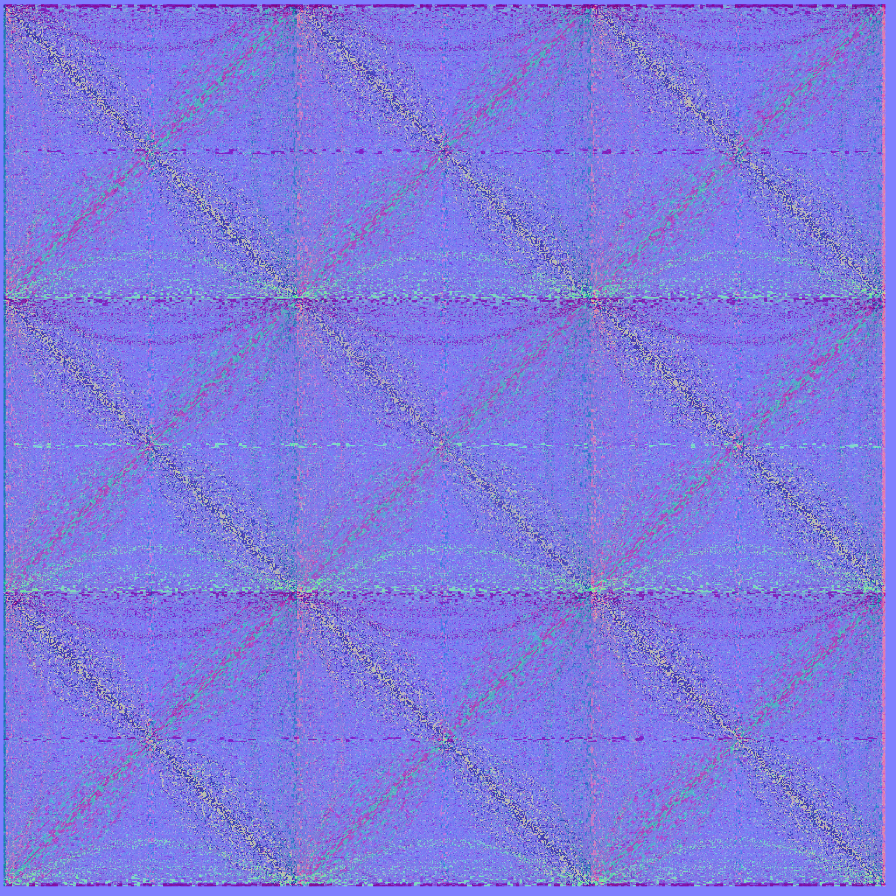
Reproduce this texture map procedurally as a Shadertoy shader.

```glsl
const float PI = 3.14159265;

float hash(vec2 p) {
    vec3 q = fract(vec3(p.xyx) * 0.1031);
    q += dot(q, q.yzx + 33.33);
    return fract((q.x + q.y) * q.z);
}

// Signed cell noise with softened cell borders
float grain(vec2 p) {
    vec2 i = floor(p - 0.5);
    vec2 f = smoothstep(0.2, 0.8, fract(p - 0.5));
    float low = mix(hash(i), hash(i + vec2(1, 0)), f.x);
    float high = mix(hash(i + vec2(0, 1)), hash(i + 1.0), f.x);
    return 2.0 * mix(low, high, f.y) - 1.0;
}

// Sparse positive and negative flecks; density is the covered share
float flecks(vec2 p, float density) {
    float g = grain(p);
    return sign(g) * smoothstep(0.82 - density, 1.18 - density, abs(g));
}

// Strands that pinch together at the tile centre and corners
float bundle(float across, float along) {
    float w = 0.03 + 0.1 * abs(sin(PI * along));
    float r = abs(across + 0.006 * sin(along * 37.0)) / w;
    float outer = (r - 1.2) / 0.18;
    return exp(-r * r * 1.8) * (0.7 + 0.3 * cos(r * 9.0))
         + 0.35 * exp(-outer * outer) + 0.15 * exp(-r * r * 0.3);
}

// Arc bowing away from a seam between two corners
float arch(float fromSeam, float t) {
    float bow = cos(PI * t);
    float outer = (fromSeam - 0.15 * bow) / 0.016;
    float inner = (fromSeam - 0.07 * bow) / 0.03;
    return exp(-outer * outer) + 0.6 * exp(-inner * inner);
}

void mainImage(out vec4 fragColor, in vec2 fragCoord) {
    vec2 uv = fragCoord / iResolution.xy;
    vec2 grid = (uv - vec2(0.004, 0.011)) / 0.328;
    vec2 tile = clamp(floor(grid), 0.0, 2.0);
    vec2 p = grid - tile - 0.5;
    vec2 cell = uv * 768.0;
    float strength = tile == vec2(1.0) ? 0.75 : 0.9 + 0.2 * hash(tile + 7.0);

    // Fine relief gathered in wavy patches
    float patches = 0.5 + 0.5 * sin(p.x * 25.0 + 3.0 * sin(p.y * 19.0))
                              * sin(p.y * 31.0 + 2.0 * sin(p.x * 23.0));
    patches *= 0.6 + 0.4 * sin(p.x * 67.0 + 4.0 * sin(p.y * 41.0));
    vec2 tilt = 0.1 * vec2(grain(cell + 31.0), grain(cell + 83.0)) - vec2(0.0, 0.03);
    tilt += vec2(0.2, 0.32) * vec2(flecks(cell + 140.0, 0.05 + 0.45 * patches),
                                   flecks(cell + 211.0, 0.05 + 0.5 * patches));

    // Falling diagonal: pale and navy flecks
    float rising = p.x - p.y;
    float falling = p.x + p.y;
    float fallBundle = bundle(falling, rising);
    tilt += vec2(0.63) * strength * flecks(cell + 317.0, 0.75 * fallBundle);

    // Rising diagonal: magenta and green streaks
    float riseBundle = bundle(rising, falling);
    vec2 slanted = vec2(0.25 * (cell.x + cell.y), 0.55 * (cell.x - cell.y) + 600.0);
    tilt += vec2(0.36, -0.42) * strength * flecks(slanted, 0.75 * riseBundle);

    // Seams and their arcs lean away from the tile border
    vec2 fromSeam = 0.5 - abs(p);
    vec2 lean = -sign(p);
    vec2 seam = exp(-fromSeam / 0.03);
    float rowFleck = flecks(cell * vec2(0.4, 0.75) + 409.0, 0.75 * seam.y);
    float columnFleck = flecks(cell * vec2(0.75, 0.4) + 503.0, 0.7 * seam.x);
    tilt.y += 0.98 * mix(rowFleck, abs(rowFleck) * lean.y, 0.32);
    tilt.x += 0.62 * mix(columnFleck, abs(columnFleck) * lean.x, 0.38);
    float rowArch = arch(fromSeam.y, p.x);
    float columnArch = arch(fromSeam.x, p.y);
    tilt.y += 0.65 * lean.y * abs(flecks(cell * vec2(0.7, 1.0) + 601.0, 0.4 * rowArch));
    tilt.x += 0.48 * lean.x * abs(flecks(cell * vec2(1.0, 0.7) + 701.0, 0.3 * columnArch));

    // Dashed middle lines
    float rowSign = tile.y == 1.0 ? 1.0 : -1.0;
    float middleRow = 1.0 - smoothstep(0.006, 0.011, abs(p.y));
    float middleColumn = 1.0 - smoothstep(0.008, 0.018, abs(p.x));
    float dash = flecks(cell * vec2(0.25, 0.75) + 809.0, 0.5 * middleRow);
    tilt.y += 1.0 * mix(dash, abs(dash) * rowSign, 0.4);
    tilt.x += 0.5 * flecks(cell * vec2(0.75, 0.5) + 907.0, 0.4 * middleColumn);

    // Sheet rim: coloured strips, then a flat margin
    float leftRim = 1.0 - smoothstep(0.004, 0.01, grid.x);
    float rightRim = smoothstep(2.986, 2.994, grid.x);
    float endRim = smoothstep(1.488, 1.494, abs(grid.y - 1.5));
    tilt.x += 1.1 * (rightRim - leftRim);
    tilt.y -= 1.4 * endRim * step(0.4, hash(vec2(floor(cell.x * 0.2), 5.0)));
    vec2 inside = 1.0 - smoothstep(1.497, 1.503, abs(grid - 1.5));
    float sheet = inside.x * inside.y;

    // Rough areas lose some of their upward component
    float rough = min(1.0, 0.8 * (fallBundle + riseBundle) + 0.6 * (seam.x + seam.y)
                         + 0.3 * (rowArch + columnArch) + 0.25 * patches);
    vec3 normal = normalize(vec3(tilt * sheet, 1.0));
    vec3 color = 0.5 + 0.5 * normal;
    color.b -= sheet * (0.045 + 0.14 * rough);
    fragColor = vec4(color, 1.0);
}
```
